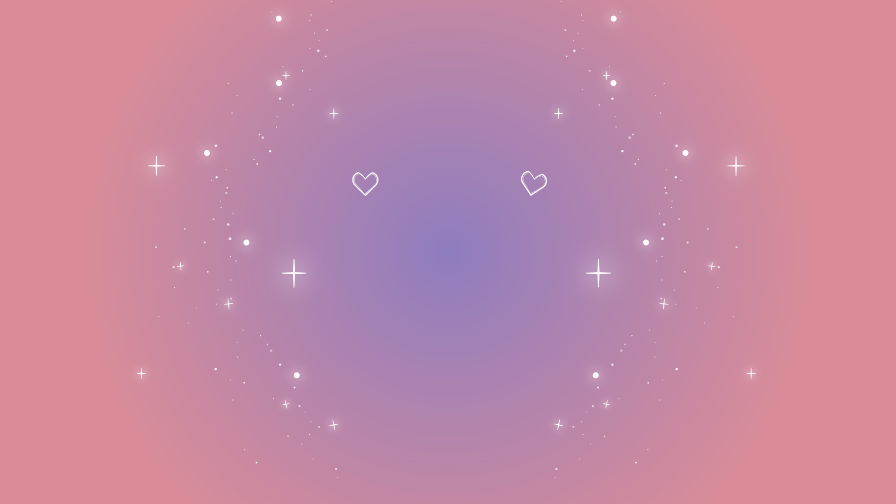
A WebGL 2 fragment shader for this background:

```glsl
#version 300 es
precision highp float;
// Violet-to-pink radial glow with mirrored drifts of stars and two sketched hearts.

uniform vec2 u_resolution;
out vec4 fragColor;

const vec3 VIOLET = vec3(0.56, 0.49, 0.75);
const vec3 PINK = vec3(0.85, 0.55, 0.597);
const vec3 WHITE = vec3(1.0, 0.98, 0.99);
const float GLOW_RADIUS = 0.718;
const float MIRROR_AXIS = -0.0035;
const float PI = 3.14159265;
const int DUST_COUNT = 78;

float hash(float n, float seed) {
    return fract(sin(n * 127.1 + seed * 311.7) * 43758.5453);
}

mat2 rotation(float angle) {
    float c = cos(angle), s = sin(angle);
    return mat2(c, s, -s, c);
}

// Antialiased coverage of a signed distance
float coverage(float dist, float pixel) {
    return clamp(0.5 - dist / pixel, 0.0, 1.0);
}

float halo(vec2 p, float radius, float strength) {
    return strength * exp(-dot(p, p) / (radius * radius));
}

float dotShape(vec2 p, float radius, float pixel) {
    return coverage(length(p) - radius, pixel);
}

// One tapered bar of a sparkle
float barDistance(vec2 p, float size, float width) {
    p = abs(p);
    return max(p.x - width * (1.0 - 0.6 * p.y / size), p.y - size);
}

float sparkle(vec2 p, float size, float pixel) {
    float width = 0.0008 + size * 0.06;
    float dist = min(barDistance(p, size * 1.08, width), barDistance(p.yx, size * 0.92, width));
    return max(coverage(dist, pixel), halo(p, size * 1.5, 0.16));
}

// Heart with its tip at the origin and a deepened cleft
float heartDistance(vec2 p) {
    p.x = abs(p.x);
    p.y += 0.22 * max(0.0, 1.0 - p.x / 0.35) * smoothstep(0.2, 0.9, p.y);
    if (p.x + p.y > 1.0) return length(p - vec2(0.25, 0.75)) - 0.3536;
    vec2 toCleft = p - vec2(0.0, 1.0);
    vec2 toSide = p - 0.5 * max(p.x + p.y, 0.0);
    return sqrt(min(dot(toCleft, toCleft), dot(toSide, toSide))) * sign(p.x - p.y);
}

// Two loose pen strokes around the heart
float sketchedHeart(vec2 p, float size, float tilt, float pixel) {
    vec2 q = rotation(tilt) * p / size + vec2(0.0, 0.55);
    float outer = abs(heartDistance(q)) * size - 0.0013;
    vec2 r = rotation(0.06) * (q - vec2(-0.03, 0.06)) / 0.9;
    float inner = abs(heartDistance(r)) * size * 0.9 - 0.0006;
    return max(coverage(outer, pixel), 0.65 * coverage(inner, pixel));
}

// Fine specks along a bowed band
float dust(vec2 p, float pixel) {
    float light = 0.0;
    for (int i = 0; i < DUST_COUNT; i++) {
        float n = float(i);
        float y = mix(-0.45, 0.5, (n + hash(n, 1.0)) / float(DUST_COUNT));
        float bow = cos(PI * y);
        float spread = 2.0 * hash(n, 2.0) - 1.0;
        float x = 0.24 + 0.21 * bow * bow + 0.07 * spread + 0.12 * pow(spread, 5.0);
        float radius = mix(0.0008, 0.0028, pow(hash(n, 3.0), 2.5));
        light = max(light, mix(0.5, 0.95, hash(n, 4.0)) * dotShape(p - vec2(x, y), radius, pixel));
    }
    return light;
}

// Five bright round stars swaying down the side
float brightStars(vec2 p, float pixel) {
    float light = 0.0;
    for (int i = 0; i < 5; i++) {
        float n = float(i);
        vec2 center = vec2(0.388 + 0.093 * cos(1.85 * (n - 2.2)),
                           0.463 - 0.127 * n - 0.00078 * pow(n, 4.0));
        vec2 q = p - center;
        light = max(light, max(dotShape(q, 0.006, pixel), halo(q, 0.018, 0.16)));
    }
    return light;
}

// Three diagonal pairs of small sparkles
float sparklePairs(vec2 p, float pixel) {
    float light = 0.0;
    for (int i = 0; i < 3; i++) {
        float n = float(i);
        vec2 center = vec2(0.318 + 0.209 * mod(n, 2.0), 0.35 - 0.43 * n + 0.052 * n * n);
        vec2 step2 = vec2(-0.095, -0.075 + 0.017 * n * (n - 1.0));
        vec2 q = rotation(0.1 * n) * (p - center);
        vec2 r = rotation(0.1 * n) * (p - center - step2);
        light = max(light, max(sparkle(q, 0.0075, pixel), sparkle(r, 0.0095, pixel)));
    }
    return light;
}

void main() {
    float pixel = 1.0 / u_resolution.y;
    vec2 p = (gl_FragCoord.xy - 0.5 * u_resolution) * pixel;
    vec2 side = vec2(abs(p.x - MIRROR_AXIS), p.y);
    vec3 color = mix(VIOLET, PINK, min(length(p) / GLOW_RADIUS, 1.0));

    float light = max(dust(side, pixel), brightStars(side, pixel));
    light = max(light, sparklePairs(side, pixel));
    light = max(light, sparkle(side - vec2(0.302, -0.042), 0.026, pixel));
    light = max(light, sparkle(side - vec2(0.575, 0.171), 0.018, pixel));
    light = max(light, sparkle(side - vec2(0.605, -0.241), 0.0095, pixel));
    light = max(light, sketchedHeart(p - vec2(-0.164, 0.135), 0.041, 0.0, pixel));
    light = max(light, sketchedHeart(p - vec2(0.169, 0.135), 0.041, 0.2, pixel));

    fragColor = vec4(mix(color, WHITE, light), 1.0);
}
```
